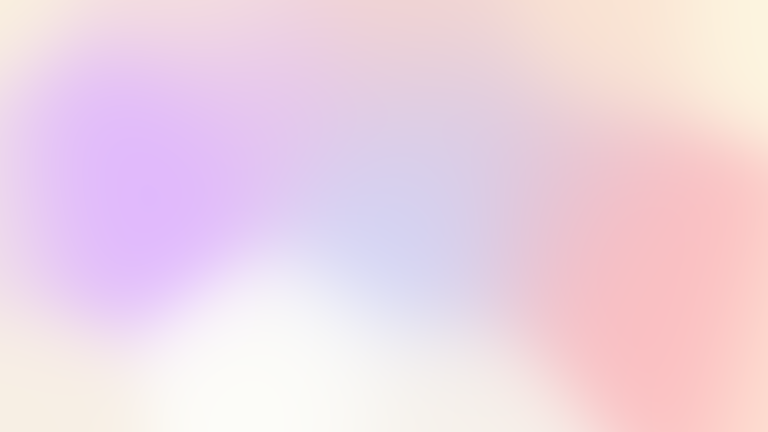
This background is drawn by a Shadertoy shader. Its source:

```glsl
// Soft pastel mesh gradient: violet, blue, coral and white pools on warm cream.
// Each colour stop spreads a Gaussian weight over the canvas; every pixel takes
// the weighted mean of all the stops, so the colours melt without any edges.

const int STOP_COUNT = 16;
const float SPREAD = 0.17;            // Gaussian radius, in canvas heights
const float DESIGN_ASPECT = 16.0 / 9.0;

// Stop centres (x, y in canvas heights) and strength (z)
const vec3 STOPS[STOP_COUNT] = vec3[](
    vec3(-0.05, 1.02, 1.0), vec3(0.45, 1.03, 1.0), vec3(0.93, 1.00, 1.0), vec3(1.40, 0.98, 1.0),
    vec3(1.80, 0.98, 1.0), vec3(-0.06, 0.55, 0.8), vec3(0.29, 0.61, 1.7), vec3(0.62, 0.76, 0.9),
    vec3(0.98, 0.74, 0.9), vec3(0.95, 0.50, 1.1), vec3(1.27, 0.52, 0.9), vec3(1.52, 0.36, 1.6),
    vec3(1.92, 0.25, 1.0), vec3(1.05, 0.00, 1.0), vec3(0.66, 0.12, 1.2), vec3(0.03, 0.00, 1.0));

// Colours in the same order: top row, middle band, then the lower rim
const vec3 COLOURS[STOP_COUNT] = vec3[](
    vec3(0.98, 0.945, 0.87), vec3(0.965, 0.885, 0.86), vec3(0.96, 0.84, 0.81), vec3(0.98, 0.89, 0.825),
    vec3(0.99, 0.965, 0.88), vec3(0.95, 0.90, 0.90), vec3(0.875, 0.715, 0.995), vec3(0.90, 0.77, 0.94),
    vec3(0.87, 0.79, 0.88), vec3(0.815, 0.835, 0.97), vec3(0.89, 0.765, 0.835), vec3(0.985, 0.745, 0.755),
    vec3(0.995, 0.89, 0.83), vec3(0.965, 0.945, 0.92), vec3(0.99, 0.99, 0.975), vec3(0.97, 0.938, 0.895));

// Influence of one stop at point p
float stopWeight(vec2 p, vec3 colourStop) {
    vec2 offset = (p - colourStop.xy) / SPREAD;
    return colourStop.z * exp(-0.5 * dot(offset, offset));
}

// Normalised blend of all colour stops
vec3 meshGradient(vec2 p) {
    vec3 colourSum = vec3(0.0);
    float weightSum = 0.0;
    for (int i = 0; i < STOP_COUNT; i++) {
        float weight = stopWeight(p, STOPS[i]);
        colourSum += weight * COLOURS[i];
        weightSum += weight;
    }
    return colourSum / weightSum;
}

void mainImage(out vec4 fragColor, in vec2 fragCoord) {
    vec2 uv = fragCoord / iResolution.xy;
    vec2 p = uv * vec2(DESIGN_ASPECT, 1.0);
    fragColor = vec4(meshGradient(p), 1.0);
}
```
